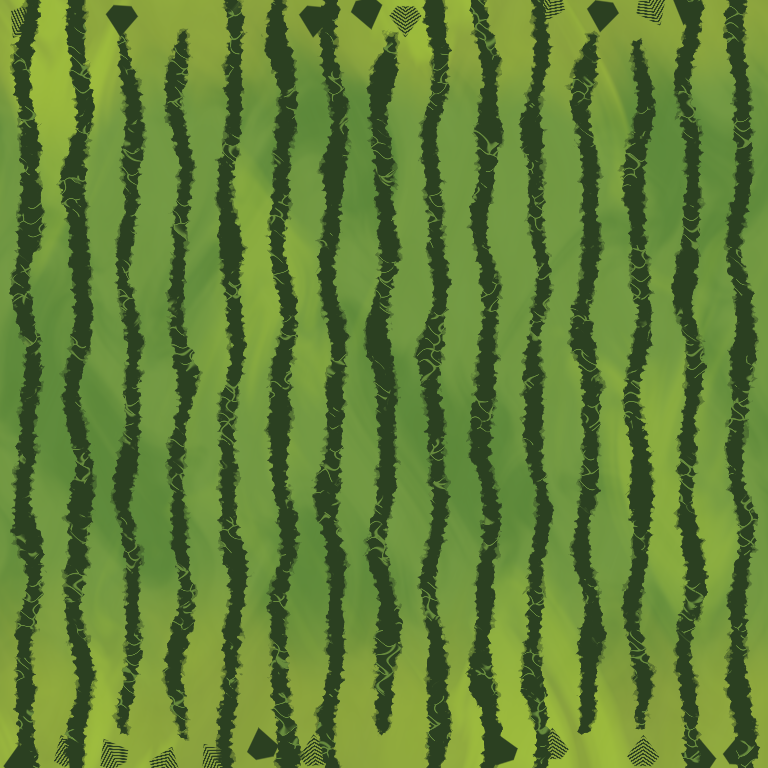
Give the GLSL for this pattern, as a WebGL 2 fragment shader.

```glsl
#version 300 es
precision highp float;
uniform vec2 u_resolution;
out vec4 fragColor;

#define STRIPES 15
#define FIRST_X 0.036
#define SPACING 0.0663
#define HALF_WIDTH 0.0102
#define WANDER 0.0062
#define RAGGED 0.0085
#define END_INSET 0.045
#define CHIP_SIZE 0.021
#define CRACK_AMOUNT 0.57

const vec3 DARK = vec3(0.17, 0.25, 0.13);
const vec3 DEEP_GREEN = vec3(0.37, 0.54, 0.23);
const vec3 LEAF = vec3(0.45, 0.60, 0.26);
const vec3 OLIVE = vec3(0.53, 0.62, 0.24);
const vec3 LIME = vec3(0.62, 0.74, 0.24);

vec2 hash2(vec2 p) {
    vec3 q = fract(p.xyx * vec3(0.1031, 0.1030, 0.0973));
    q += dot(q, q.yzx + 33.33);
    return fract((q.xx + q.yz) * q.zy);
}

// Distances to the nearest and second nearest cell points
vec2 cells(vec2 p) {
    vec2 base = floor(p), nearest = vec2(9.0);
    for (int y = -1; y <= 1; y++)
        for (int x = -1; x <= 1; x++) {
            vec2 cell = base + vec2(x, y);
            float d = length(cell + hash2(cell + 40.0) - p);
            nearest = d < nearest.x ? vec2(d, nearest.x) : vec2(nearest.x, min(nearest.y, d));
        }
    return nearest;
}

// Warped, layered sines in about 0..1
float cloud(vec2 p) {
    float sum = 0.5, gain = 0.42;
    for (int i = 0; i < 4; i++) {
        p += 0.8 * sin(p.yx * 1.3 + vec2(1.7, 4.1));
        sum += gain * sin(p.x) * sin(p.y + 0.6);
        p = mat2(1.6, 1.1, -1.1, 1.6) * p;
        gain *= 0.5;
    }
    return clamp(sum, 0.0, 1.0);
}

vec3 rind(vec2 uv) {
    float tone = cloud(uv * vec2(13.0, 9.0));
    float patches = cloud(uv * vec2(11.0, 6.0) + 7.3);
    float y = uv.y + 0.10 * (patches - 0.5);
    float warm = max(smoothstep(0.83, 0.95, y), 1.0 - smoothstep(0.06, 0.27, y));
    vec3 color = mix(DEEP_GREEN, LEAF, smoothstep(0.1, 0.6, tone));
    color = mix(color, OLIVE, warm);
    float glow = smoothstep(0.55, 0.95, patches) * (0.55 + 0.4 * warm);
    color = mix(color, LIME, max(glow, 0.45 * warm * tone));
    return color + 0.012 * (cloud(uv * vec2(55.0, 22.0)) - 0.5);
}

// Signed distance to the nearest wavering stripe
float stripe(vec2 uv, float edge, float ragged) {
    int i = clamp(int(round((uv.x - FIRST_X) / SPACING)), 0, STRIPES - 1);
    vec2 seed = hash2(vec2(i, 3)), shape = hash2(vec2(i, 17));
    vec2 phase = 6.283 * seed;
    float center = FIRST_X + SPACING * float(i);
    center += WANDER * sin(uv.y * (17.0 + 8.0 * shape.x) + phase.x);
    center += 0.45 * WANDER * sin(uv.y * 43.0 + phase.y);
    float swell = pow(0.5 + 0.5 * sin(uv.y * (13.0 + 5.0 * seed.y) + phase.y), 10.0);
    float width = HALF_WIDTH * (0.84 + 0.26 * shape.y + 0.45 * swell);
    width *= 1.0 + 0.10 * sin(uv.y * 61.0 + phase.x);
    bool isShort = i % 5 == 2 || i % 8 == 3;
    float inset = isShort ? END_INSET * (0.75 + 0.4 * seed.x) : -0.03;
    width *= 0.5 + 0.5 * smoothstep(inset, inset + 0.05, edge);
    return max(abs(uv.x - center) - width, inset - edge) - ragged;
}

// Angular shards along the top and bottom: distance and banding
vec2 chip(vec2 uv, float edge) {
    float column = floor(uv.x * 16.0);
    vec2 id = vec2(column, 51.0 + step(0.5, uv.y));
    vec2 pick = hash2(id), place = hash2(id + 29.0);
    vec2 q = vec2(uv.x - (column + 0.35 + 0.3 * place.x) / 16.0, edge - 0.026 * place.y);
    float lean = 1.2 * (pick.y - 0.5);
    q = mat2(cos(lean), sin(lean), -sin(lean), cos(lean)) * q;
    float d = max(abs(q.x) + 0.75 * abs(q.y) - CHIP_SIZE, -q.y - 0.6 * CHIP_SIZE);
    d = pick.x > 0.3 ? d : 1.0;
    float banding = pick.x > 0.64 ? 0.5 + 0.5 * sin((abs(q.x) + 1.5 * q.y) * 900.0) : 0.0;
    return vec2(d, banding);
}

void main() {
    vec2 uv = gl_FragCoord.xy / u_resolution;
    float pixel = 1.0 / min(u_resolution.x, u_resolution.y);
    float edge = min(uv.y, 1.0 - uv.y);
    vec3 color = rind(uv);

    // Shards
    vec2 shard = chip(uv, edge);
    vec3 shardColor = mix(DARK, OLIVE, smoothstep(0.25, 0.6, shard.y));
    color = mix(shardColor, color, smoothstep(-pixel, pixel, shard.x));

    // Ragged stripes with a faint smudged fringe
    float ragged = RAGGED * (cells(uv * vec2(75.0, 105.0)).x - 0.45);
    ragged += 0.35 * RAGGED * (cells(uv * 230.0).x - 0.45);
    float d = stripe(uv, edge, ragged);
    float fringe = 0.0035 * smoothstep(0.5, 0.75, cloud(uv * 70.0));
    color = mix(color, DARK, 0.4 * (1.0 - smoothstep(-pixel, pixel, d - fringe)));
    float body = 1.0 - smoothstep(-pixel, pixel, d);

    // Fine broken cracks
    vec2 c = cells(uv * vec2(34.0, 50.0) + 0.25 * sin(uv.yx * 190.0));
    float crack = 1.0 - smoothstep(0.02, 0.04 + 70.0 * pixel, c.y - c.x);
    crack *= smoothstep(CRACK_AMOUNT, CRACK_AMOUNT + 0.1, cloud(uv * 38.0 + 2.0));
    color = mix(color, mix(DARK, LEAF, 0.85 * crack), body);

    fragColor = vec4(color, 1.0);
}
```
